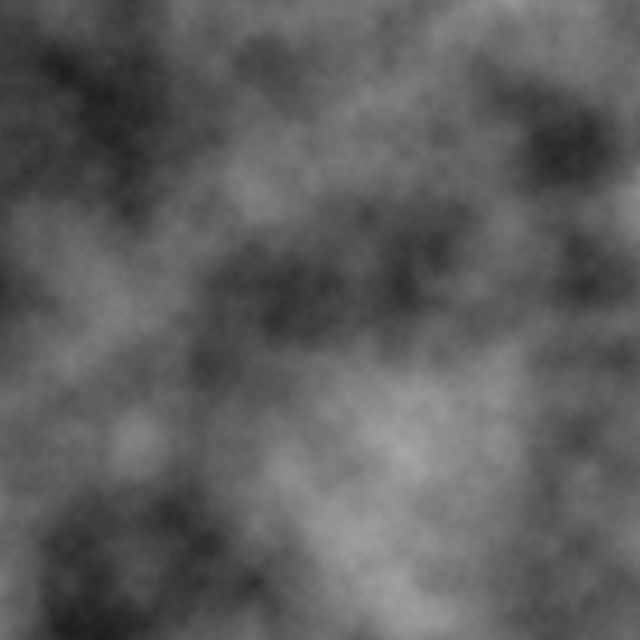
Reproduce this texture procedurally as a WebGL 1 fragment shader.

```glsl
precision highp float;
// Soft grey cloud texture made of layered value noise.

uniform vec2 u_resolution;

const int OCTAVES = 6;
const float BASE_CELLS = 4.3;    // largest noise cells across the canvas
const float GAIN = 0.5;          // strength of each finer layer
const float MEAN_GREY = 0.38;
const float CONTRAST = 0.94;
const vec2 SEED = vec2(17.3, 41.7);

// Pseudo-random value in 0..1 for a lattice point
float hash(vec2 cell) {
  vec3 p = fract(cell.xyx * 0.1031);
  p += dot(p, p.yzx + 33.33);
  return fract((p.x + p.y) * p.z);
}

// Smoothly interpolated lattice values
float valueNoise(vec2 p) {
  vec2 cell = floor(p);
  vec2 f = fract(p);
  vec2 blend = f * f * (3.0 - 2.0 * f);
  float bottom = mix(hash(cell), hash(cell + vec2(1.0, 0.0)), blend.x);
  float top = mix(hash(cell + vec2(0.0, 1.0)), hash(cell + vec2(1.0)), blend.x);
  return mix(bottom, top, blend.y);
}

// Sum of octaves, centred on zero
float cloudNoise(vec2 p, float gain) {
  float sum = 0.0;
  float amplitude = 0.5;
  for (int i = 0; i < OCTAVES; i++) {
    sum += amplitude * (valueNoise(p) - 0.5);
    p = p * 2.0 + vec2(13.7, 7.9);
    amplitude *= gain;
  }
  return sum;
}

void main() {
  vec2 uv = gl_FragCoord.xy / u_resolution.y;
  float clouds = cloudNoise(uv * BASE_CELLS + SEED, GAIN);
  float grey = clamp(MEAN_GREY + CONTRAST * clouds, 0.0, 1.0);
  gl_FragColor = vec4(vec3(grey), 1.0);
}
```
